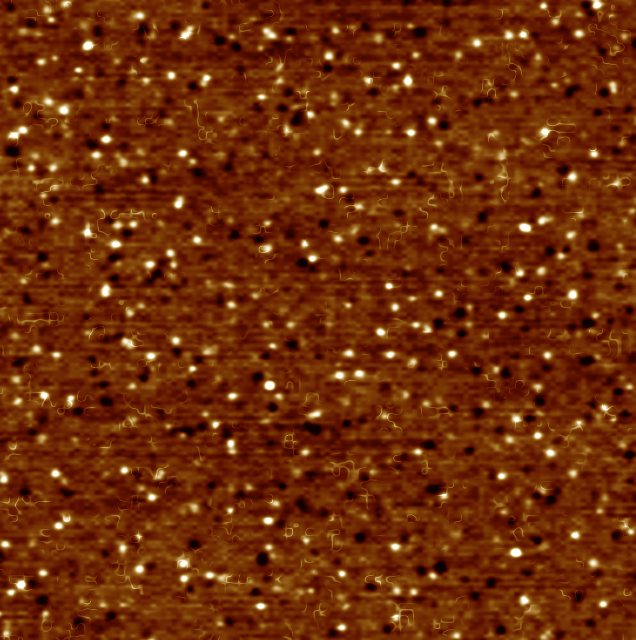
A Shadertoy shader for this texture:

```glsl
// Amber relief map: a mottled, faintly streaked surface strewn with small
// bright bumps and dark pits that tend to sit side by side.
// Noise and jittered Gaussian spots form one height, coloured by a ramp.

#define CELLS 20.0         // spot cells per canvas height, in each layer
#define LAYERS 2           // overlapping spot layers
#define BUMP_RADIUS 0.0068
#define PIT_RADIUS 0.0075
#define BUMP_HEIGHT 8.0
#define PIT_DEPTH 5.8
#define PAIR_GAP 0.019     // typical distance from bump to pit
#define MOTTLE 1.9
#define STREAK 1.6
#define STRANDS 2.2        // height of the fine curled filaments
#define BASE_LEVEL 0.0

float hash(vec2 p) {
    return fract(sin(dot(p, vec2(127.1, 311.7))) * 43758.5453);
}

float valueNoise(vec2 p) {
    vec2 i = floor(p), f = fract(p);
    f = f * f * (3.0 - 2.0 * f);
    float low = mix(hash(i), hash(i + vec2(1, 0)), f.x);
    float high = mix(hash(i + vec2(0, 1)), hash(i + vec2(1, 1)), f.x);
    return mix(low, high, f.y);
}

// Noise centred on zero
float ripple(vec2 p) {
    return valueNoise(p) - 0.5;
}

float spot(vec2 d, float radius) {
    d *= vec2(0.93, 1.07) / radius;
    return exp(-dot(d, d));
}

// One jittered layer of bumps, each with a neighbouring pit
float spotLayer(vec2 p, float seed) {
    vec2 home = floor(p * CELLS);
    float height = 0.0;
    for (int y = -1; y <= 1; y++)
    for (int x = -1; x <= 1; x++) {
        vec2 cell = home + vec2(x, y);
        vec2 key = cell + seed;
        vec2 jitter = vec2(hash(key + 3.1), hash(key + 17.7));
        vec2 toBump = p - (cell + jitter) / CELLS;

        // Pits favour the lower side of their bump
        float angle = -1.57 + 5.2 * (hash(key + 29.3) - 0.5);
        float gap = PAIR_GAP * mix(0.85, 1.25, hash(key + 41.9));
        vec2 toPit = toBump - gap * vec2(cos(angle), sin(angle));

        float rise = hash(key + 53.3);
        float fall = hash(key + 67.1);
        float size = mix(0.85, 1.15, hash(key + 71.7));
        height += BUMP_HEIGHT * rise * rise * spot(toBump, BUMP_RADIUS * size);
        height -= PIT_DEPTH * fall * fall * spot(toPit, PIT_RADIUS * size);
    }
    return height;
}

// Mottling, scan-like streaks and patches of thin curled strands
float surface(vec2 p) {
    float height = MOTTLE * ripple(p * vec2(58.0, 85.0));
    height += MOTTLE * ripple(p * vec2(125.0, 165.0) + 31.0);
    height += STREAK * ripple(p * vec2(5.0, 170.0) + 57.0);
    height += 0.6 * STREAK * ripple(p * vec2(4.0, 13.0) + 83.0);
    float ridge = 1.0 - abs(2.0 * ripple(p * 95.0 + 11.0));
    float patches = smoothstep(0.6, 0.9, valueNoise(p * 42.0 + 7.0));
    return height + STRANDS * smoothstep(0.75, 1.0, ridge) * patches;
}

// Ramp from near black through amber to white
vec3 amberRamp(float h) {
    vec3 black = vec3(0.05, 0.0, 0.0);
    vec3 maroon = vec3(0.18, 0.01, 0.0);
    vec3 russet = vec3(0.36, 0.06, 0.0);
    vec3 brown = vec3(0.43, 0.15, 0.01);
    vec3 amber = vec3(0.49, 0.24, 0.02);
    vec3 tan_ = vec3(0.62, 0.43, 0.13);
    vec3 cream = vec3(0.86, 0.76, 0.55);
    vec3 white = vec3(1.0, 1.0, 0.96);
    vec3 c = mix(black, maroon, clamp((h + 3.8) / 1.2, 0.0, 1.0));
    c = mix(c, russet, clamp((h + 2.6) / 1.6, 0.0, 1.0));
    c = mix(c, brown, clamp(h + 1.0, 0.0, 1.0));
    c = mix(c, amber, clamp(h, 0.0, 1.0));
    c = mix(c, tan_, clamp((h - 1.0) / 1.4, 0.0, 1.0));
    c = mix(c, cream, clamp((h - 2.4) / 2.0, 0.0, 1.0));
    return mix(c, white, clamp((h - 4.4) / 1.6, 0.0, 1.0));
}

void mainImage(out vec4 fragColor, in vec2 fragCoord) {
    vec2 p = fragCoord / iResolution.y;
    float height = BASE_LEVEL + surface(p);
    for (int i = 0; i < LAYERS; i++) {
        // Shift each layer so the cells do not line up
        float seed = 101.0 * float(i + 1);
        height += spotLayer(p + 0.37 * float(i) / CELLS, seed);
    }
    fragColor = vec4(amberRamp(height), 1.0);
}
```
